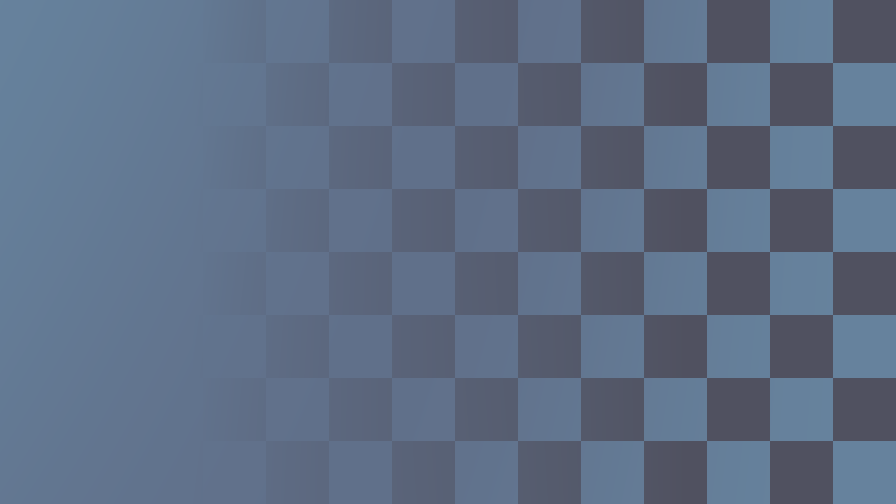
Give the GLSL for this background, as a WebGL 2 fragment shader.

```glsl
#version 300 es
precision highp float;

uniform vec2 u_resolution;
out vec4 outColor;

const float ROWS = 8.0;
const vec3 STEEL_BLUE = vec3(0.400, 0.510, 0.615);
const vec3 SLATE_BLUE = vec3(0.378, 0.440, 0.542);
const vec3 CHARCOAL = vec3(0.314, 0.318, 0.376);

// Square wave: +1 over [0,1], -1 over [1,2], with edges softened by width
float squareWave(float x, float width) {
    float triangle = 0.5 - abs(2.0 * fract(0.5 * x + 0.25) - 1.0);
    return clamp(2.0 * triangle / width, -1.0, 1.0);
}

// Checkerboard coverage: 1 on the cell at the origin, 0 on its neighbours
float checker(vec2 cell, float width) {
    return 0.5 + 0.5 * squareWave(cell.x, width) * squareWave(cell.y, width);
}

// Slanted wash that is bright at both sides and dim in between
vec3 wash(vec2 p, float aspect) {
    float slant = 0.5 * (1.0 - p.y) * (1.0 - p.x / aspect);
    float t = p.x + slant;
    float leftGlow = 1.0 - smoothstep(-0.1, 0.95, t);
    float rightGlow = smoothstep(1.0, 1.72, t);
    return mix(SLATE_BLUE, STEEL_BLUE, max(leftGlow, rightGlow));
}

// Opacity of the dark cells, rising towards the right edge
float cellFade(float fromRight) {
    return clamp((1.396 - fromRight) / 0.98, 0.0, 1.0);
}

void main() {
    // Height-based units, with the cells anchored at the top right corner
    float aspect = u_resolution.x / u_resolution.y;
    vec2 p = gl_FragCoord.xy / u_resolution.y;
    vec2 fromCorner = vec2(aspect, 1.0) - p;
    float pixelInCells = ROWS / u_resolution.y;

    float darkness = checker(fromCorner * ROWS, pixelInCells) * cellFade(fromCorner.x);
    vec3 color = mix(wash(p, aspect), CHARCOAL, darkness);
    outColor = vec4(color, 1.0);
}
```
